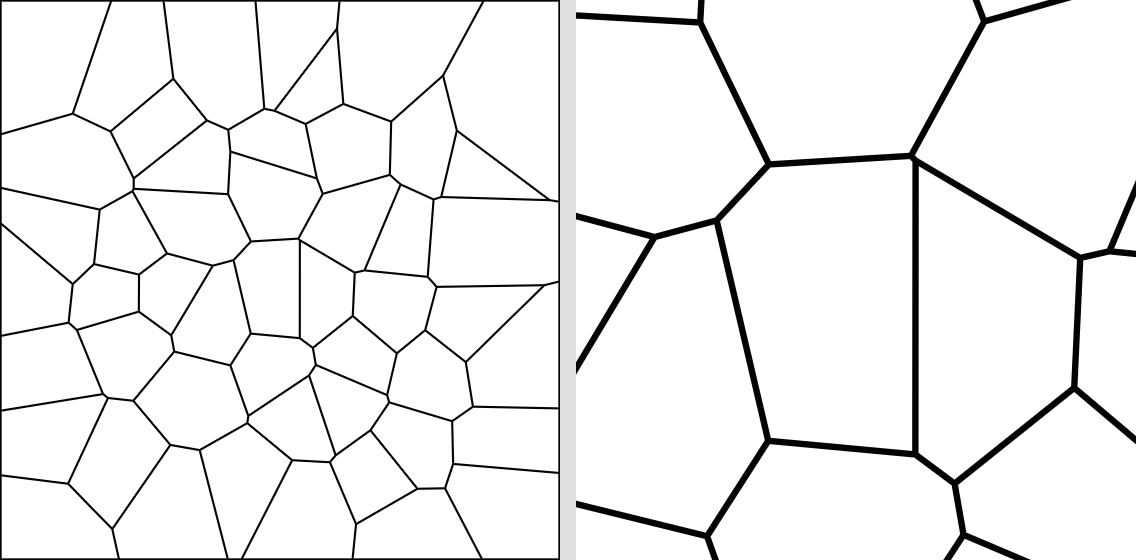
Left: the whole. Right: its middle third, enlarged.
This pattern is drawn by a Shadertoy shader. Its source:

```glsl
const int GRID = 7;

vec2 hash2(vec2 cell) {
    vec3 q = fract(cell.xyx * vec3(0.1031, 0.1030, 0.0973) + 0.217);
    q += dot(q, q.yzx + 33.33);
    return fract((q.xx + q.yz) * q.zy);
}

// One jittered seed per grid cell, drawn in from the border
vec2 seedPoint(int index) {
    vec2 cell = vec2(index % GRID, index / GRID);
    vec2 jitter = (hash2(cell + 11.0) - 0.5) * 0.95;
    vec2 seed = (cell + 0.5 + jitter) / float(GRID);
    // Slow waves make some regions denser than others
    seed += 0.025 * sin(seed.yx * vec2(9.0, 7.0) + vec2(1.0, 4.0));
    seed = mix(vec2(0.46, 0.5), seed, 0.92);
    // Sparser towards the upper right corner
    return seed - 0.09 * pow(seed.x * seed.y, 1.5);
}

// Distance to the nearest wall between two Voronoi cells
float wallDistance(vec2 p) {
    int nearest = 0;
    float best = 1e3;
    for (int i = 0; i < GRID * GRID; i++) {
        float d = distance(p, seedPoint(i));
        if (d < best) {
            best = d;
            nearest = i;
        }
    }

    vec2 home = seedPoint(nearest);
    float wall = 1e3;
    for (int i = 0; i < GRID * GRID; i++) {
        if (i == nearest) continue;
        vec2 other = seedPoint(i);
        // Signed distance to the perpendicular bisector
        wall = min(wall, dot(0.5 * (home + other) - p, normalize(other - home)));
    }
    return wall;
}

// Antialiased coverage of a line with the given half width
float stroke(float d, float halfWidth, float pixel) {
    return clamp((halfWidth - d) / pixel + 0.5, 0.0, 1.0);
}

void mainImage(out vec4 fragColor, in vec2 fragCoord) {
    vec2 uv = fragCoord / iResolution.xy;
    float pixel = 1.0 / iResolution.y;

    // Thin frame along the canvas border
    vec2 toBorder = min(uv, 1.0 - uv);
    float frame = stroke(min(toBorder.x, toBorder.y), 0.003, pixel);

    float ink = max(stroke(wallDistance(uv), 0.0019, pixel), frame);
    fragColor = vec4(mix(vec3(1.0), vec3(0.01), ink), 1.0);
}
```
